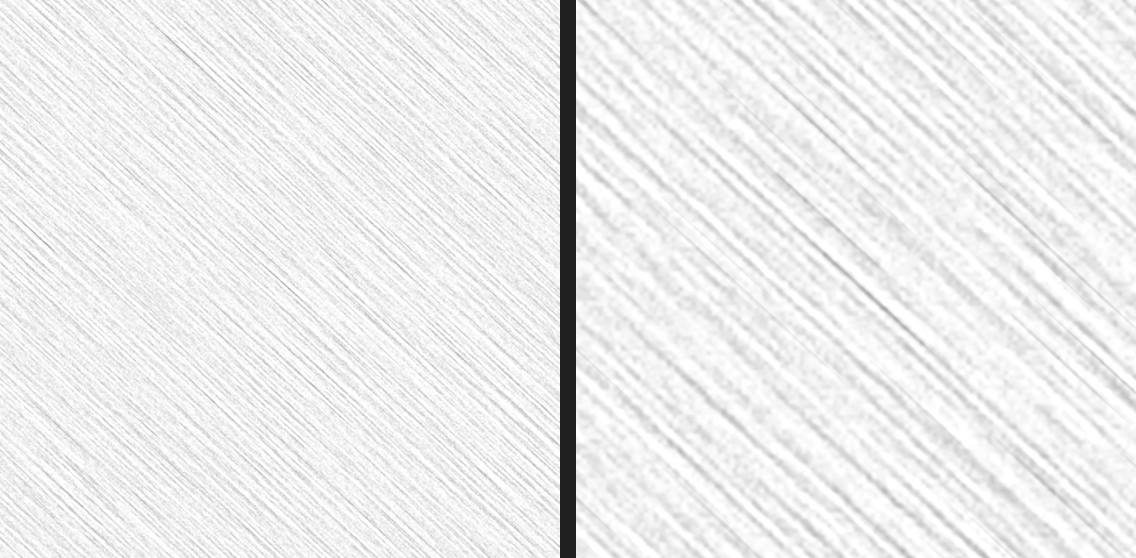
Left, the full canvas; right, a detail of the centre.
Give the GLSL for this texture, as a Shadertoy shader.

```glsl
// Pale brushed surface: fine grey diagonal streaks with crisp paper-like grain.

const float ANGLE = -0.745;                    // streak direction in radians
const vec2 FINE_FREQ = vec2(6.5, 262.0);       // cells along, across the streaks
const vec2 BROAD_FREQ = vec2(5.0, 160.0);
const vec2 HAIR_FREQ = vec2(8.5, 245.0);
const vec2 FLECK_FREQ = vec2(70.0, 285.0);
const float GRAIN_FREQ = 340.0;
const float PATCH_FREQ = 7.0;
const float WARP = 0.0007;                     // sideways drift of the streaks
const float SHARPEN = 0.74;                    // share of the neighbour row removed

const float FINE_AMOUNT = 0.60;
const float BROAD_AMOUNT = 0.14;
const float FLECK_AMOUNT = 0.28;
const float GRAIN_AMOUNT = 0.36;

const float MID_TONE = 0.951;
const float LIGHT_CONTRAST = 0.10;
const float DARK_CONTRAST = 0.155;
const float HAIR_DEPTH = 0.13;

// Integer hash of a lattice cell, returned in 0..1
float hash(ivec2 cell, int seed) {
    uint h = uint(cell.x) * 1597334677u ^ uint(cell.y) * 3812015801u;
    h ^= uint(seed) * 2654435769u;
    h = (h ^ (h >> 16)) * 2246822519u;
    h = (h ^ (h >> 13)) * 3266489917u;
    h ^= h >> 16;
    return float(h >> 8) / 16777216.0;
}

// Smooth one-dimensional noise of a single row, shifted so that ends stagger
float rowNoise(float x, int row, int seed) {
    x += 37.0 * hash(ivec2(row, 911), seed);
    int cell = int(floor(x));
    float blend = smoothstep(0.0, 1.0, fract(x));
    return mix(hash(ivec2(cell, row), seed), hash(ivec2(cell + 1, row), seed), blend);
}

// Signed noise in -1..1 made of staggered rows
float streaks(vec2 p, int seed) {
    int row = int(floor(p.y));
    float blend = smoothstep(0.0, 1.0, fract(p.y));
    return 2.0 * mix(rowNoise(p.x, row, seed), rowNoise(p.x, row + 1, seed), blend) - 1.0;
}

// Streaks less their neighbour row: keeps thin lines, drops wide bands
float crispStreaks(vec2 p, int seed) {
    return streaks(p, seed) - SHARPEN * streaks(p + vec2(0.0, 1.0), seed);
}

void mainImage(out vec4 fragColor, in vec2 fragCoord) {
    vec2 uv = fragCoord / iResolution.y;

    // Axes along and across the brushing, with a slight drift
    vec2 along = vec2(cos(ANGLE), sin(ANGLE));
    vec2 p = vec2(dot(uv, along), dot(uv, vec2(-along.y, along.x)));
    p.y += WARP * streaks(p * vec2(6.0, 14.0), 1);

    // Patches where the streaks fade and the grain shows
    float strength = 1.0 + 0.2 * streaks(p * PATCH_FREQ, 2);

    float relief = strength * (FINE_AMOUNT * crispStreaks(p * FINE_FREQ, 3)
                             + BROAD_AMOUNT * crispStreaks(p * BROAD_FREQ, 4));
    relief += FLECK_AMOUNT * crispStreaks(p * FLECK_FREQ, 5);
    relief += GRAIN_AMOUNT * streaks(uv * GRAIN_FREQ, 6);

    // Sparse darker hairlines
    float hair = strength * smoothstep(0.6, 1.5, crispStreaks(p * HAIR_FREQ, 7));

    float tone = MID_TONE + relief * (relief > 0.0 ? LIGHT_CONTRAST : DARK_CONTRAST);
    tone -= HAIR_DEPTH * hair;
    fragColor = vec4(vec3(clamp(tone, 0.0, 1.0)), 1.0);
}
```
